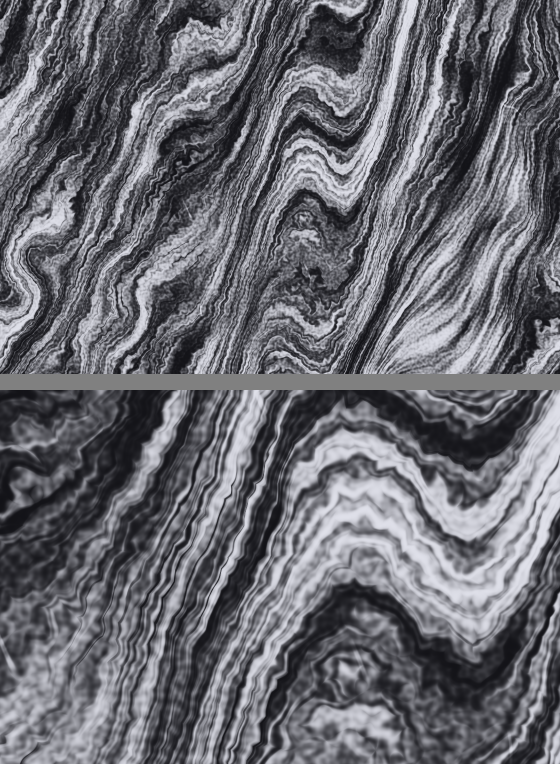
Top: the whole. Bottom: its middle third, enlarged.
Reproduce this texture procedurally as a WebGL 2 fragment shader.

```glsl
#version 300 es
precision highp float;

uniform vec2 u_resolution;
out vec4 fragColor;

const float TAU = 6.2831853;
const float FOLD_HEIGHT = 0.125;   // central fold amplitude
const float FOLD_LENGTH = 0.42;    // central fold wavelength
const float FOLD_DIP = 0.36;       // flattening of the beds inside the fold
const float DRIFT = 0.08;          // broad bending of the layers
const float SWIRL = 0.14;          // contortion in the disturbed corners
const float CRINKLE = 0.026;       // small cusped folds
const float CONTRAST = 2.1;
const float BIAS = 0.02;
const float SEAM_DEPTH = 0.50;     // thin dark seams between layers
const float GRAIN = 0.42;
const int SAMPLES = 2;             // samples per pixel side

vec2 gradientAt(ivec2 cell) {
    uvec2 c = uvec2(cell);
    uint h = c.x * 1597334677u ^ c.y * 3812015801u;
    h = (h ^ (h >> 15u)) * 2246822519u;
    h ^= h >> 13u;
    float angle = float(h & 65535u) / 65536.0 * TAU;
    return vec2(cos(angle), sin(angle));
}

float gradientNoise(vec2 p) {
    ivec2 i = ivec2(floor(p));
    vec2 f = fract(p);
    vec2 u = f * f * f * (f * (f * 6.0 - 15.0) + 10.0);
    float a = dot(gradientAt(i), f);
    float b = dot(gradientAt(i + ivec2(1, 0)), f - vec2(1, 0));
    float c = dot(gradientAt(i + ivec2(0, 1)), f - vec2(0, 1));
    float d = dot(gradientAt(i + ivec2(1, 1)), f - vec2(1, 1));
    return mix(mix(a, b, u.x), mix(c, d, u.x), u.y);
}

float bump(float x, float center, float width) {
    float d = (x - center) / width;
    return exp(-d * d * d * d);
}

// Depth through the layers: steep beds, folded in the middle
float layerDepth(vec2 p) {
    float depth = 0.94 * p.x - p.y * (0.55 - 0.14 * p.x);
    float calm = smoothstep(0.82, 0.98, depth);

    float envelope = exp(-pow((p.x - 0.84) / 0.27, 2.0));
    float hinge = 0.80 + 0.12 * p.y + 0.05 * gradientNoise(p * 3.0 + 4.3);
    depth -= FOLD_HEIGHT * envelope * sin(TAU * (p.x - hinge) / FOLD_LENGTH);
    depth -= FOLD_DIP * envelope * (p.y - 0.5);
    depth += DRIFT * (1.0 - 0.6 * calm) * gradientNoise(p * 2.3 + 7.7);

    float corner = 1.0 - smoothstep(0.12, 0.55, length(p - vec2(0.08, 0.10)));
    float margin = smoothstep(1.30, 1.46, p.x);
    depth += SWIRL * max(corner, margin) * gradientNoise(p * 5.5 + 2.1);

    // Cusped crinkles, fading where the beds run straight
    float rough = mix(1.0, 0.25, calm * (1.0 - margin));
    depth += 0.03 * rough * gradientNoise(p * 7.0 + 11.4);
    depth += CRINKLE * rough * abs(gradientNoise(p * 21.0 + 3.6));
    depth -= 0.50 * CRINKLE * rough * abs(gradientNoise(p * 47.0 + 8.2));
    return depth;
}

// Noise drawn out along the layers
float strata(float depth, float along, float frequency, float seed) {
    return gradientNoise(vec2(depth * frequency + seed,
        along * frequency * 0.07 + depth * frequency * 0.31 + seed * 1.7));
}

vec3 stoneColor(vec2 p) {
    float depth = layerDepth(p);
    float along = dot(p, vec2(0.4, 0.9));

    // Beds from broad to hairline
    float tone = 0.65 * strata(depth, along, 9.0, 3.1);
    tone += 0.34 * tanh(4.0 * strata(depth, along, 21.0, 9.4));
    tone += 0.30 * tanh(4.0 * strata(depth, along, 50.0, 17.8));
    tone += 0.85 * strata(depth, along, 95.0, 31.5);
    tone += 0.60 * strata(depth, along, 170.0, 44.2);

    // Main pale and dark beds
    tone += 0.46 * bump(depth, 0.57, 0.030) + 0.34 * bump(depth, 0.41, 0.024);
    tone -= 0.55 * bump(depth, 0.96, 0.030) + 0.40 * bump(depth, 0.485, 0.018);
    tone -= 0.30 * bump(depth, 1.07, 0.016);

    // Dark seams, broken along their length
    float seam = abs(strata(depth, along, 33.0, 52.3));
    float broken = smoothstep(-0.15, 0.25, gradientNoise(p * 9.0 + 23.0));
    tone -= SEAM_DEPTH * broken * (1.0 - smoothstep(0.02, 0.08, seam));

    // Dull patches, crystal grain and sparse pale veins
    tone *= 1.0 - 0.30 * smoothstep(0.0, 0.4, gradientNoise(p * 2.7 + 41.0));
    tone += GRAIN * gradientNoise(p * 140.0);
    float vein = abs(gradientNoise(p * vec2(11.0, 7.0) + 63.0));
    float patchy = smoothstep(0.32, 0.48, gradientNoise(p * 9.0 + 71.0));
    tone += 0.4 * patchy * (1.0 - smoothstep(0.008, 0.03, vein));

    float level = 0.5 + 0.5 * tanh(CONTRAST * (tone + BIAS));
    float value = 0.07 + 0.66 * level + 0.15 * pow(level, 4.0);
    return vec3(value, value + 0.004 * level, value + 0.018 + 0.022 * level);
}

void main() {
    vec3 sum = vec3(0.0);
    for (int y = 0; y < SAMPLES; y++) {
        for (int x = 0; x < SAMPLES; x++) {
            vec2 offset = (vec2(x, y) + 0.5) / float(SAMPLES) - 0.5;
            sum += stoneColor((gl_FragCoord.xy + offset) / u_resolution.y);
        }
    }
    fragColor = vec4(sum / float(SAMPLES * SAMPLES), 1.0);
}
```
